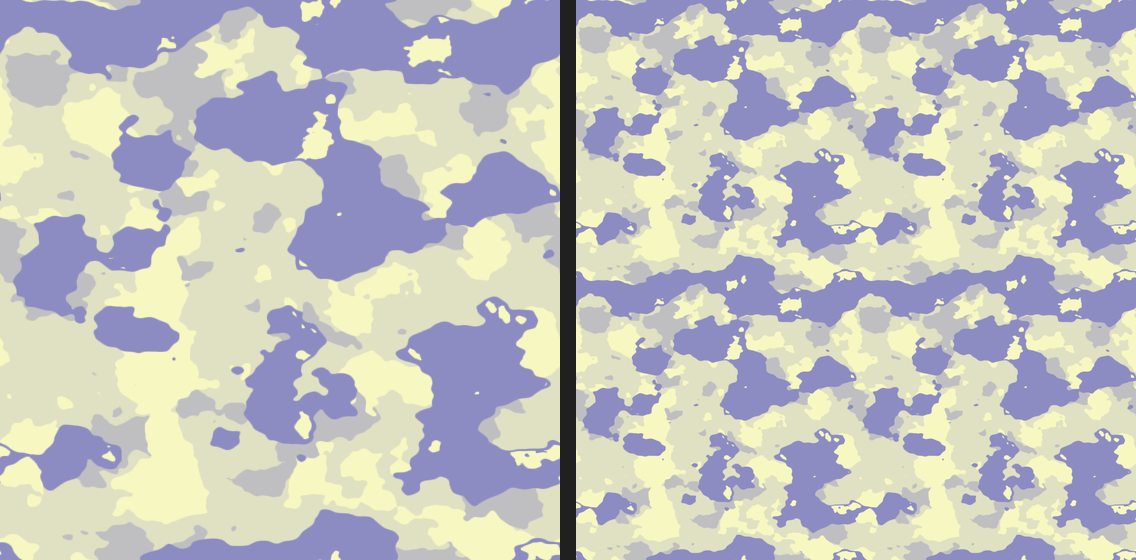
Left: one tile. Right: repeated 2 by 2.
Give the GLSL for this pattern, as a WebGL 2 fragment shader.

```glsl
#version 300 es
precision highp float;

// Seamless camouflage: grey, cream and lavender patches layered over sand.
// Each patch is a thresholded sum of gradient-noise octaves whose lattices
// wrap at the canvas edge; wider than tall cells stretch it horizontally.

uniform vec2 u_resolution;
out vec4 outColor;

const vec3 SAND = vec3(0.88, 0.88, 0.76);
const vec3 CREAM = vec3(0.97, 0.97, 0.76);
const vec3 GREY = vec3(0.75, 0.75, 0.76);
const vec3 LAVENDER = vec3(0.55, 0.55, 0.76);

const int OCTAVES = 4;
const float GAIN = 0.5;
const float NOISE_DEVIATION = 0.2156; // of one gradient-noise octave

float hash(vec2 cell, float seed) {
    return fract(sin(dot(cell, vec2(127.1, 311.7)) + seed * 74.7) * 43758.5453);
}

// Slope contribution of one lattice corner, wrapped to the period
float cornerSlope(vec2 cell, vec2 offset, vec2 period, float seed) {
    float angle = 6.2831853 * hash(mod(cell, period), seed);
    return dot(vec2(cos(angle), sin(angle)), offset);
}

float gradientNoise(vec2 p, vec2 period, float seed) {
    vec2 cell = floor(p);
    vec2 f = p - cell;
    vec2 blend = f * f * f * (f * (f * 6.0 - 15.0) + 10.0);
    vec2 right = vec2(1.0, 0.0);
    vec2 up = vec2(0.0, 1.0);
    float bottom = mix(cornerSlope(cell, f, period, seed),
                       cornerSlope(cell + right, f - right, period, seed), blend.x);
    float top = mix(cornerSlope(cell + up, f - up, period, seed),
                    cornerSlope(cell + 1.0, f - 1.0, period, seed), blend.x);
    return mix(bottom, top, blend.y);
}

// Wrapping octave sum, scaled to zero mean and unit deviation
float patchField(vec2 uv, vec2 cells, float seed) {
    float sum = 0.0;
    float variance = 0.0;
    float amplitude = 1.0;
    vec2 period = cells;
    for (int i = 0; i < OCTAVES; i++) {
        float octave = float(i);
        vec2 shift = vec2(0.37, 0.61) * (octave + seed);
        sum += amplitude * gradientNoise(uv * period + shift, period, seed + octave * 5.3);
        variance += amplitude * amplitude;
        amplitude *= GAIN;
        period *= 2.0;
    }
    return sum / (NOISE_DEVIATION * sqrt(variance));
}

// Smooth-edged mask of the area where the field exceeds the level
float maskAbove(float field, float level) {
    float softness = max(0.8 * fwidth(field), 0.0001);
    return smoothstep(level - softness, level + softness, field);
}

void main() {
    vec2 uv = gl_FragCoord.xy / u_resolution;

    float greyField = patchField(uv, vec2(6.0, 8.0), 1.0);
    // Cream tends to keep away from the grey patches
    float creamField = patchField(uv, vec2(6.0, 7.0), 2.0) - 0.5 * greyField;
    float lavenderField = patchField(uv, vec2(4.0, 6.0), 3.0);
    float holeField = patchField(uv, vec2(9.0, 11.0), 4.0);

    // Small cream holes only deep inside the lavender
    float holes = maskAbove(holeField, 1.6) * maskAbove(lavenderField, 0.6);

    vec3 color = SAND;
    color = mix(color, GREY, maskAbove(greyField, 0.78));
    color = mix(color, CREAM, maskAbove(creamField, 0.78));
    color = mix(color, LAVENDER, maskAbove(lavenderField, 0.34));
    color = mix(color, CREAM, holes);

    outColor = vec4(color, 1.0);
}
```
